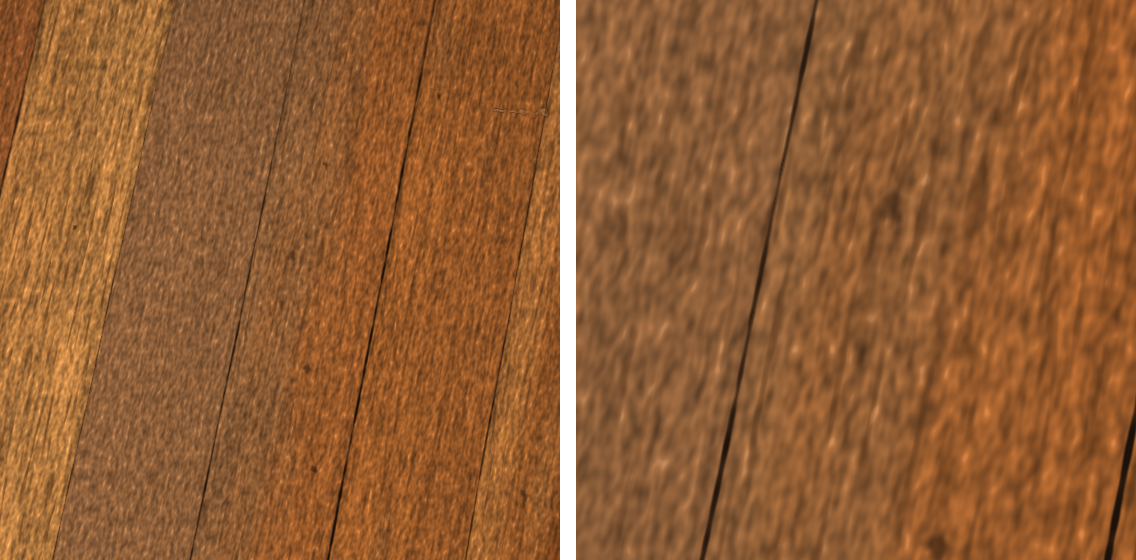
Left, the full canvas; right, a detail of the centre.
This texture is drawn by a WebGL 2 fragment shader. Its source:

```glsl
#version 300 es
precision highp float;
// Worn wooden floor: slanted, slightly converging boards, each with its own tint.
// A skewed board coordinate gives index, seam distance and grain direction;
// stretched gradient noise adds grain, pores and stains, and loops scatter nail holes.

uniform vec2 u_resolution;
out vec4 outColor;

// Layout: x of the reference seam and board width, at the bottom and top edges
const vec2 SEAM_X = vec2(0.094, 0.3125);
const vec2 BOARD_WIDTH = vec2(0.2455, 0.2325);
const int BOARDS = 6;
const int FIRST_BOARD = -2;

// Tint at the left and right side of every board
const vec3 TINT_LEFT[BOARDS] = vec3[](
  vec3(0.57, 0.34, 0.17), vec3(0.65, 0.43, 0.22), vec3(0.54, 0.365, 0.225),
  vec3(0.53, 0.355, 0.21), vec3(0.59, 0.345, 0.155), vec3(0.62, 0.39, 0.19));
const vec3 TINT_RIGHT[BOARDS] = vec3[](
  vec3(0.55, 0.32, 0.16), vec3(0.68, 0.46, 0.24), vec3(0.53, 0.355, 0.215),
  vec3(0.575, 0.335, 0.155), vec3(0.55, 0.32, 0.145), vec3(0.46, 0.245, 0.10));
// How strongly long streaks show on each board
const float STREAKS[BOARDS] = float[](0.7, 1.0, 0.3, 0.65, 0.75, 0.8);
// Half width and darkness of the seam on the left of each board, after the first
const float SEAM_HALF[BOARDS] = float[](0.0018, 0.0008, 0.0013, 0.0019, 0.0011, 0.0010);
const float SEAM_DARK[BOARDS] = float[](0.75, 0.5, 0.75, 0.95, 0.65, 0.6);

const vec3 SEAM_COLOR = vec3(0.11, 0.065, 0.035);
const vec3 PORE_COLOR = vec3(0.29, 0.17, 0.08);
const vec3 STAIN_COLOR = vec3(0.45, 0.31, 0.19);
const vec3 SCRATCH_COLOR = vec3(0.62, 0.47, 0.33);
const float FLECK_CONTRAST = 0.36;
const float STREAK_CONTRAST = 0.30;
const int NAIL_HOLES = 7;

vec2 hash2(vec2 p) {
  vec3 h = fract(p.xyx * vec3(0.1031, 0.1030, 0.0973));
  h += dot(h, h.yzx + 33.33);
  return fract((h.xx + h.yz) * h.zy);
}

vec2 gradientAt(vec2 cell) {
  float angle = 6.2832 * hash2(cell).x;
  return vec2(cos(angle), sin(angle));
}

float gradientNoise(vec2 p) {
  vec2 i = floor(p), f = p - i;
  vec2 u = f * f * f * (f * (f * 6.0 - 15.0) + 10.0);
  vec2 e = vec2(1.0, 0.0);
  float low = mix(dot(gradientAt(i), f), dot(gradientAt(i + e), f - e), u.x);
  float high = mix(dot(gradientAt(i + e.yx), f - e.yx),
                   dot(gradientAt(i + e.xx), f - e.xx), u.x);
  return mix(low, high, u.y);
}

float segmentDistance(vec2 p, vec2 a, vec2 b) {
  vec2 d = b - a;
  return length(p - a - d * clamp(dot(p - a, d) / dot(d, d), 0.0, 1.0));
}

float lineMask(float dist, float halfWidth, float pixel) {
  return 1.0 - smoothstep(halfWidth - pixel, halfWidth + pixel, dist);
}

// Streaks, flecks and pores; p runs across and along the board
vec3 addGrain(vec3 color, vec2 p, float streaks) {
  p.x += 0.004 * gradientNoise(p * vec2(12.0, 5.0))
       + 0.0035 * (1.0 - streaks) * gradientNoise(p * vec2(40.0, 28.0) + 5.0);
  float streak = gradientNoise(p * vec2(75.0, 3.5))
               + 0.7 * gradientNoise(p * vec2(140.0, 9.0) + 31.0);
  float fleck = gradientNoise(p * vec2(140.0, 50.0) + 71.0)
              + 0.7 * gradientNoise(p * vec2(215.0, 110.0) + 13.0);
  float pore = smoothstep(0.12, 0.5, gradientNoise(p * vec2(135.0, 13.0) + 47.0));
  color *= 1.0 + STREAK_CONTRAST * streaks * streak + FLECK_CONTRAST * fleck;
  color = mix(color, PORE_COLOR, pore * (0.12 + 0.36 * streaks));
  return color + 0.06 * smoothstep(0.45, 0.8, fleck);
}

void main() {
  vec2 uv = gl_FragCoord.xy / u_resolution;
  float pixel = 0.75 / min(u_resolution.x, u_resolution.y);

  // Board coordinate: integer part is the board, fraction runs across it
  float width = mix(BOARD_WIDTH.x, BOARD_WIDTH.y, uv.y);
  float q = (uv.x - mix(SEAM_X.x, SEAM_X.y, uv.y)) / width;
  q += 0.006 * gradientNoise(vec2(uv.y * 6.0, floor(q + 0.5) * 9.0 + 0.5));
  int board = clamp(int(floor(q)) - FIRST_BOARD, 0, BOARDS - 1);
  vec2 grainPos = vec2(q * 0.24 + float(board) * 3.0 + 2.0, uv.y + float(board) * 0.37);

  // Tint drifting across the board, with broad grey stains
  float drift = 0.4 * gradientNoise(grainPos * vec2(16.0, 2.5));
  vec3 color = mix(TINT_LEFT[board], TINT_RIGHT[board],
                   smoothstep(0.05, 0.8, fract(q) + drift));
  float stain = gradientNoise(grainPos * vec2(15.0, 4.0) + 19.0);
  color = mix(color, STAIN_COLOR, 0.3 * smoothstep(0.12, 0.6, stain));
  color *= 1.04 - 0.08 * smoothstep(0.6, 1.0, uv.y) + 0.08 * drift;
  color = addGrain(color, grainPos, STREAKS[board]);

  // Seams: uneven dark gaps that fade in places, with a soft shadow
  float seam = floor(q + 0.5);
  int seamIndex = clamp(int(seam) - FIRST_BOARD - 1, 0, BOARDS - 1);
  float gap = abs(q - seam) * width * 0.98;
  float wear = gradientNoise(vec2(uv.y * 19.0, seam * 7.0 + 0.3))
             + 0.7 * gradientNoise(vec2(uv.y * 60.0, seam * 5.0 + 0.6));
  float halfWidth = SEAM_HALF[seamIndex] * (1.0 + 0.7 * wear);
  float fade = SEAM_DARK[seamIndex] * (1.0 - 0.45 * smoothstep(0.6, 1.0, uv.y));
  color *= 1.0 - 0.15 * fade * exp(-gap / 0.004);
  color = mix(color, SEAM_COLOR, lineMask(gap, halfWidth, pixel + 0.0006)
              * clamp(fade * (1.0 + 0.6 * wear), 0.0, 1.0));

  // Nail holes and small dents
  for (int i = 0; i < NAIL_HOLES; i++) {
    vec2 seed = hash2(vec2(float(i) * 7.3 + 2.0, 41.0));
    float radius = mix(0.005, 0.011, hash2(seed * 91.0).x);
    vec2 offset = (uv - seed) * vec2(1.0, 0.8);
    float r = length(offset) + 0.006 * gradientNoise(uv * 110.0);
    color = mix(color, SEAM_COLOR, 0.55 * (1.0 - smoothstep(0.1, 1.0, r / radius)));
  }

  // A faint cross crack that ends in a pale, broken scrape
  vec2 rough = uv + vec2(0.0, 0.012 * gradientNoise(uv * 75.0));
  float broken = smoothstep(-0.3, 0.3, gradientNoise(uv * vec2(90.0, 120.0)));
  float crack = segmentDistance(rough, vec2(0.76, 0.845), vec2(0.885, 0.81));
  float scrape = segmentDistance(rough, vec2(0.885, 0.805), vec2(0.974, 0.797));
  color = mix(color, PORE_COLOR, 0.35 * broken * lineMask(crack, 0.0012, 0.002));
  color = mix(color, SEAM_COLOR, 0.35 * broken * lineMask(abs(scrape - 0.005), 0.001, 0.002));
  color = mix(color, SCRATCH_COLOR, 0.7 * broken * lineMask(scrape, 0.0025, 0.002));

  outColor = vec4(clamp(color, 0.0, 1.0), 1.0);
}
```
